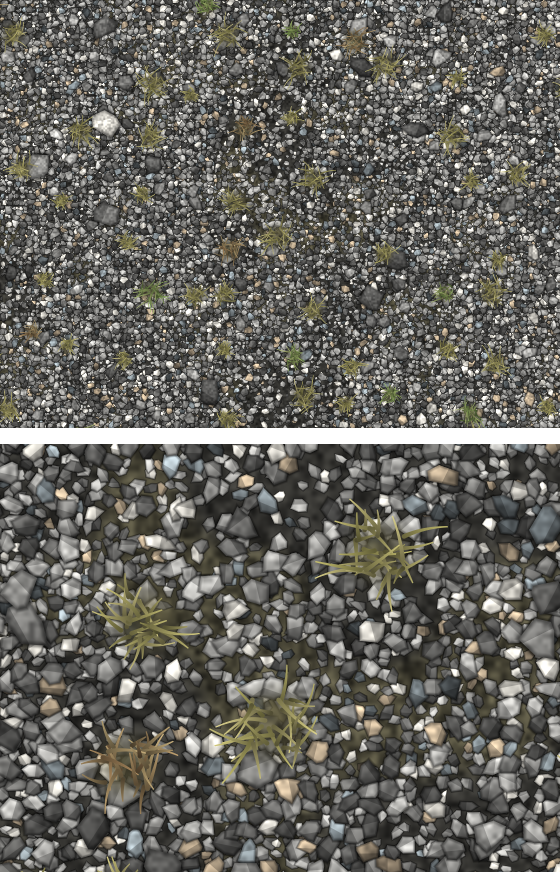
Top, the full canvas; bottom, a detail of the centre.
Write a Shadertoy shader that draws this texture.

```glsl
// Weathered grey gravel over dark soil, dotted with small dry grass tufts.
// Jittered grids of random convex polygons give four sizes of stone;
// tufts are loops of bent, tapered blades. Lengths are in canvas heights.
#define FINE_COUNT 108.0
#define GRAVEL_COUNT 64.0
#define PEBBLE_COUNT 26.0
#define ROCK_COUNT 9.0
#define TUFT_COUNT 8.0
#define TUFT_SHARE 0.60
#define BLADES 30
#define BLADE_LENGTH 0.040
#define BLADE_WIDTH 0.0018
#define SOIL vec3(0.185, 0.182, 0.170)
#define MOSS vec3(0.37, 0.35, 0.245)
#define LIGHT vec2(-0.45, 0.89)

const float TAU = 6.2831853;

float hash(vec2 p) {
    vec3 q = fract(p.xyx * 0.1031);
    q += dot(q, q.yzx + 33.33);
    return fract((q.x + q.y) * q.z);
}

vec2 hash2(vec2 p) {
    return vec2(hash(p + 17.3), hash(p.yx + 71.9));
}

float noise(vec2 p) {
    vec2 i = floor(p), f = fract(p);
    f = f * f * (3.0 - 2.0 * f);
    return mix(mix(hash(i), hash(i + vec2(1, 0)), f.x),
               mix(hash(i + vec2(0, 1)), hash(i + vec2(1, 1)), f.x), f.y);
}

vec2 direction(float angle) { return vec2(cos(angle), sin(angle)); }

// How thickly gravel covers the soil: 0 bare, 1 full
float cover(vec2 p) {
    float n = 0.65 * noise(p * 3.1 + 4.0) + 0.35 * noise(p * 9.0 + 21.0);
    return smoothstep(0.22, 0.52, n);
}

// Mostly neutral grey, with a few white, tan and blue-grey stones
vec3 stoneColor(vec2 id) {
    float kind = hash(id + 5.7), tone = hash(id + 9.1);
    vec3 grey = mix(0.25, 0.71, tone) * vec3(1.0, 0.995, 0.975);
    if (kind < 0.10) return mix(0.70, 0.90, tone) * vec3(1.0, 0.985, 0.945);
    if (kind < 0.15) return mix(0.48, 0.78, tone) * vec3(1.0, 0.90, 0.76);
    if (kind < 0.22) return grey * vec3(0.88, 0.95, 1.0);
    return grey;
}

// One layer of angular stones; size is the radius in cells
void stones(inout vec3 col, vec2 p, float count, float share, float size, float seed) {
    vec2 q = p * count, cell = floor(q);
    float aa = count / iResolution.y;
    for (int j = -1; j <= 1; j++)
    for (int i = -1; i <= 1; i++) {
        vec2 id = cell + vec2(i, j), key = id + seed;
        if (hash(key) > share * mix(0.5, 1.0, cover((id + 0.5) / count))) continue;
        vec2 d = q - id - 0.5 - 0.62 * (hash2(key) - 0.5);
        if (length(d) > size * 2.0) continue;
        float radius = size * mix(0.62, 1.0, hash(key + 3.3));
        vec2 axis = direction(TAU * hash(key + 8.8));
        float stretch = mix(1.0, 1.28, hash(key + 6.1));
        vec2 s = vec2(dot(d, axis) / stretch, dot(d, vec2(-axis.y, axis.x)) * stretch);

        // Convex outline from six random edges
        float edge = -radius;
        for (int k = 0; k < 6; k++) {
            vec2 r = hash2(key + float(k) * 13.7);
            vec2 n = direction((float(k) + 0.75 * r.x) * TAU / 6.0);
            edge = max(edge, dot(s, n) - radius * mix(0.70, 1.05, r.y));
        }
        // Contact shadow, rounded rim, sloped light and one broken facet
        col *= mix(0.55, 1.0, smoothstep(0.0, 0.22 * radius, edge));
        float shade = mix(0.66, 1.05, smoothstep(0.0, 0.28 * radius, -edge));
        shade += 0.18 * dot(d, LIGHT) / radius;
        vec2 crack = direction(TAU * hash(key + 2.2));
        float facet = dot(d, crack) - 0.2 * radius;
        shade *= mix(1.06, 0.80, clamp(0.5 + facet / aa, 0.0, 1.0));
        float mineral = 0.6 * noise(p * 230.0 + seed) + 0.4 * noise(p * 85.0 + key);
        vec3 rock = stoneColor(key) * shade * mix(0.66, 1.36, mineral);
        col = mix(col, rock, clamp(0.5 - edge / aa, 0.0, 1.0));
    }
}

// Ragged clumps of blades in olive, fresh green, straw and rust
void tufts(inout vec3 col, vec2 p) {
    vec2 cell = floor(p * TUFT_COUNT);
    for (int j = -1; j <= 1; j++)
    for (int i = -1; i <= 1; i++) {
        vec2 id = cell + vec2(i, j) + 401.0;
        if (hash(id) > TUFT_SHARE) continue;
        vec2 d = p - (id - 401.0 + 0.5 + 0.8 * (hash2(id) - 0.5)) / TUFT_COUNT;
        if (length(d) > 0.07) continue;
        float kind = hash(id + 4.4), scale = mix(0.5, 1.0, hash(id + 7.2));
        vec3 leaf = kind < 0.25 ? vec3(0.45, 0.57, 0.29)
                  : kind < 0.82 ? vec3(0.61, 0.59, 0.34) : vec3(0.56, 0.45, 0.31);
        float base = 1.0 - smoothstep(0.0, 0.040 * scale, length(d));
        col = mix(col, MOSS * mix(0.5, 1.3, noise(p * 150.0)), 0.85 * base);
        for (int k = 0; k < BLADES; k++) {
            vec2 key = id + float(k) * 5.31, r = hash2(key);
            vec2 dir = direction(TAU * r.x);
            vec2 b = d - 0.042 * scale * (hash2(key + 31.0) - 0.5);
            float len = BLADE_LENGTH * scale * mix(0.3, 1.0, r.y);
            float along = dot(b, dir), t = clamp(along / len, 0.0, 1.0);
            float bend = (hash(key + 2.9) - 0.5) * 0.8 * len * t * t;
            float side = dot(b, vec2(-dir.y, dir.x)) - bend;
            float edge = length(vec2(along - t * len, side)) - BLADE_WIDTH * (1.0 - 0.7 * t);
            vec3 tint = mix(leaf, vec3(0.78, 0.74, 0.54), 0.6 * hash(key + 11.0));
            tint *= mix(0.62, 1.12, t) * mix(0.72, 1.15, r.y);
            col = mix(col, tint, clamp(0.5 - edge * iResolution.y, 0.0, 1.0));
        }
    }
}

void mainImage(out vec4 fragColor, in vec2 fragCoord) {
    vec2 p = fragCoord / iResolution.y;
    // Damp soil with grit and faint moss
    float moss = smoothstep(0.5, 0.8, noise(p * 11.0 + 50.0));
    float grit = 0.5 * noise(p * 210.0) + 0.5 * noise(p.yx * 117.0 + 9.0);
    vec3 col = mix(SOIL, MOSS, 0.5 * moss) * mix(0.4, 1.7, grit);

    stones(col, p, FINE_COUNT, 0.95, 0.66, 100.0);
    stones(col, p, GRAVEL_COUNT, 0.86, 0.64, 200.0);
    stones(col, p, PEBBLE_COUNT, 0.16, 0.42, 300.0);
    stones(col, p, ROCK_COUNT, 0.24, 0.30, 500.0);
    tufts(col, p);
    fragColor = vec4(clamp(col, 0.0, 1.0), 1.0);
}
```
